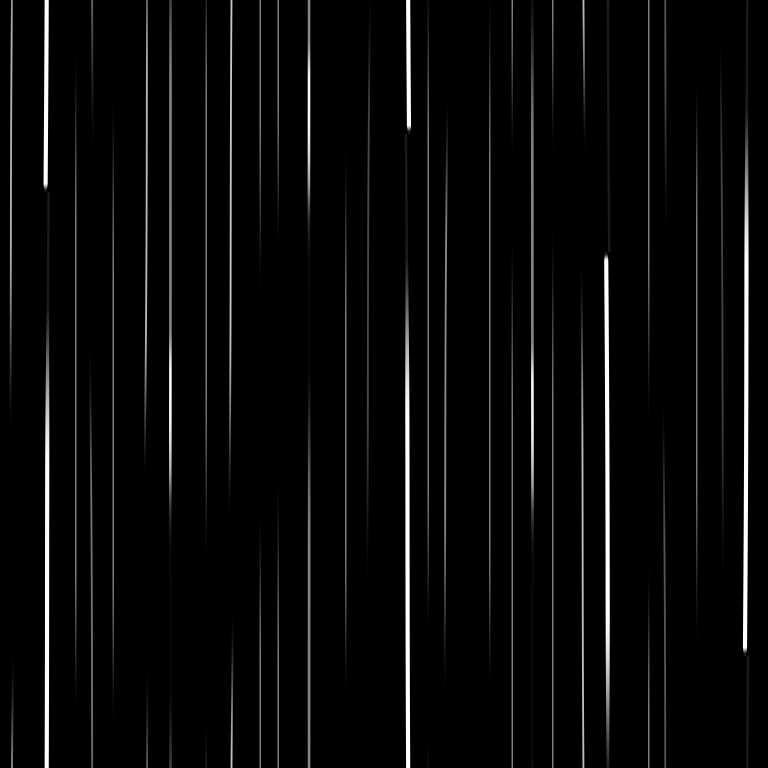
A WebGL 1 fragment shader for this pattern:

```glsl
precision highp float;
// Thin, nearly vertical streaks of white light fading in and out on black.

uniform vec2 u_resolution;

const float COLUMNS = 28.0;

float hash(float n, float seed) {
  return fract(sin(n * 127.1 + seed * 311.7) * 43758.5453);
}

// Antialiased stroke: d is the distance to its axis, all in canvas widths.
float stroke(float d, float halfWidth, float pixel) {
  float cover = (halfWidth - abs(d)) / pixel + 0.5;
  return clamp(cover, 0.0, min(1.0, 2.0 * halfWidth / pixel));
}

// Brightness of the streak that belongs to one column.
float streak(vec2 p, float column, float pixel) {
  // Golden-ratio steps spread the four kinds evenly over the columns.
  float kind = fract(column * 0.618034 + 0.412);
  bool beam = kind < 0.11;
  bool band = !beam && kind < 0.22;
  bool leaning = !beam && !band && kind < 0.52;

  // Position along the streak, wrapping vertically and running up or down.
  float direction = hash(column, 1.0) < 0.5 ? -1.0 : 1.0;
  float t = fract(direction * p.y + hash(column, 2.0));

  // Light rises at the head and dies away towards the tail.
  float span = mix(0.72, 0.96, hash(column, 3.0));
  float head = smoothstep(0.0, beam ? 0.012 : 0.22, t);
  float tail = 1.0 - smoothstep(span - 0.27, span, t);
  float light = head * tail;

  // Axis: upright lines sit on a fine grid, the others lean and bow a little.
  float x = (column + 0.5 + 0.76 * (hash(column, 4.0) - 0.5)) / COLUMNS;
  float lean = 0.0;
  float halfWidth = 0.00098;
  float tone = 0.5;
  if (beam) {
    lean = 0.004;
    halfWidth = 0.0027 * mix(0.6, 1.0, light);
    tone = 1.0;
    light = max(light, 0.1);
  } else if (band) {
    lean = 0.0008;
    halfWidth = 0.0017;
    tone = 0.52 + 0.45 * smoothstep(0.5, 0.25, abs(t - 0.2) * 4.0);
    light = max(light, 0.06);
  } else if (leaning) {
    lean = 0.006;
    halfWidth = 0.0012;
    tone = mix(0.25, 0.85, pow(hash(column, 5.0), 2.0));
  } else {
    x = (floor(x * 512.0) + 0.5) / 512.0;
  }
  lean *= hash(column, 6.0) < 0.5 ? -1.0 : 1.0;
  x += lean * (t - 0.5 + 0.12 * sin(6.2832 * t));

  return tone * light * stroke(p.x - x, halfWidth, pixel);
}

void main() {
  vec2 p = gl_FragCoord.xy / u_resolution;
  float pixel = 1.0 / u_resolution.x;
  float column = floor(p.x * COLUMNS);

  // Leaning streaks may cross into the neighbouring columns.
  float glow = 0.0;
  for (int i = -1; i <= 1; i++) {
    glow = max(glow, streak(p, column + float(i), pixel));
  }
  gl_FragColor = vec4(vec3(glow), 1.0);
}
```
